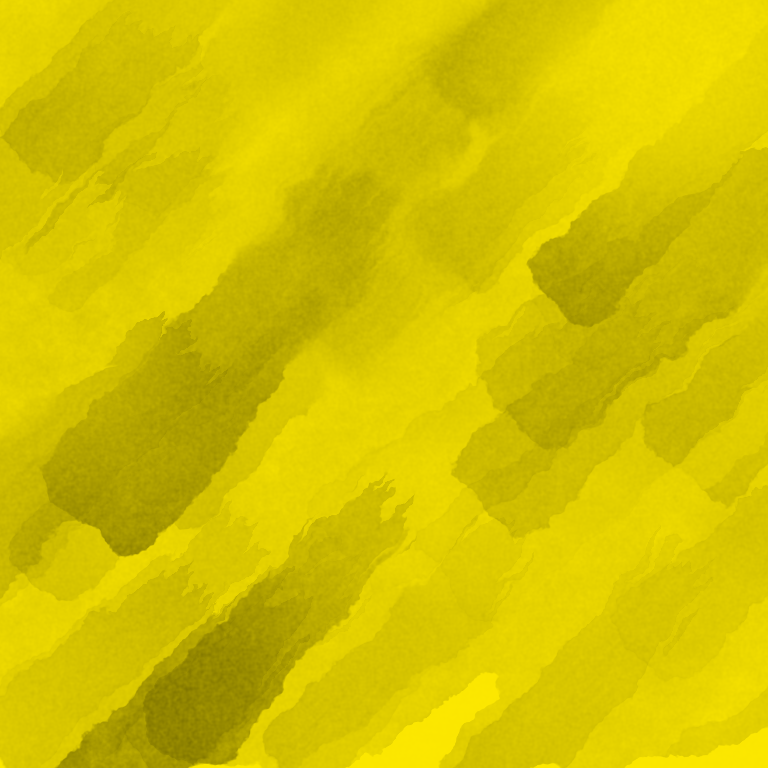
Give the GLSL for this texture, as a Shadertoy shader.

```glsl
vec2 hash2(vec2 p) {
    vec3 a = fract(vec3(p.xyx) * vec3(0.1031, 0.1030, 0.0973));
    a += dot(a, a.yzx + 33.33);
    return fract((a.xx + a.yz) * a.zy);
}

float gradientNoise(vec2 p) {
    vec2 i = floor(p), f = fract(p);
    vec2 u = f * f * f * (f * (f * 6.0 - 15.0) + 10.0);
    vec2 o = vec2(0.0, 1.0);
    float a = dot(hash2(i) * 2.0 - 1.0, f);
    float b = dot(hash2(i + o.yx) * 2.0 - 1.0, f - o.yx);
    float c = dot(hash2(i + o.xy) * 2.0 - 1.0, f - o.xy);
    float d = dot(hash2(i + o.yy) * 2.0 - 1.0, f - o.yy);
    return 1.4 * mix(mix(a, b, u.x), mix(c, d, u.x), u.y);
}

float fbm(vec2 p) {
    float sum = 0.0, gain = 0.6;
    for (int i = 0; i < 5; i++) {
        sum += gain * gradientNoise(p);
        p = mat2(1.6, 1.2, -1.2, 1.6) * p + 7.3;
        gain *= 0.6;
    }
    return sum;
}

vec2 rotate(vec2 p, float angle) {
    float c = cos(angle), s = sin(angle);
    return vec2(c * p.x + s * p.y, c * p.y - s * p.x);
}

float roundedBox(vec2 p, vec2 halfSize, float radius) {
    vec2 q = abs(p) - halfSize + radius;
    return length(max(q, 0.0)) + min(max(q.x, q.y), 0.0) - radius;
}

void mainImage(out vec4 fragColor, in vec2 fragCoord) {
    vec2 p = fragCoord / iResolution.y;
    float pixel = 1.0 / iResolution.y;
    float cloud = fbm(p * 4.0 + 3.0);
    float mottle = fbm(p * 32.0 + 11.0);
    float grain = gradientNoise(p * 120.0) + gradientNoise(p * 220.0 + 5.0);

    // Ragged outline shared by all strokes
    vec2 ragged = p + 0.022 * vec2(fbm(p * 14.0), fbm(p * 14.0 + 40.0));
    float wetness = smoothstep(0.0, 0.4, gradientNoise(p * 3.2 + 8.0) + 0.5 * (p.y - 0.5));

    // Base wash
    float tone = 0.908 + 0.09 * cloud;

    // Diagonal brush strokes, scattered over a jittered grid from top to bottom
    for (int i = 0; i < 42; i++) {
        float id = float(i);
        vec2 cell = vec2(mod(id, 6.0), floor(id / 6.0));
        vec2 jitter = hash2(cell + 17.0);
        vec2 shape = hash2(cell + 53.0);
        float rank = fract(id * 0.618 + 0.1);
        float pale = step(rank, 0.24);
        float dark = step(0.82, rank);

        vec2 center = vec2(cell.x + jitter.x, 7.0 - cell.y - jitter.y) / vec2(5.5, 6.8) - vec2(0.05, 0.0);
        vec2 q = rotate(ragged - center, 0.64 + 0.22 * shape.x);
        float len = mix(0.15, 0.3, shape.y);
        float wide = mix(mix(0.045, 0.08, jitter.x), mix(0.02, 0.045, shape.x), pale);
        float along = q.x / len;

        // Dry bristles break up the upper end
        float bristles = gradientNoise(vec2(q.x * 8.0, q.y * 90.0) + id * 9.0);
        float d = roundedBox(q, vec2(len, wide * (1.0 - 0.2 * along)), wide * 0.6);
        d += 0.05 * bristles * smoothstep(0.1, 1.0, along);

        float soft = pixel + 0.0008 + 0.04 * wetness * mix(0.3, 1.0, jitter.y);
        float mask = smoothstep(soft, -soft, d);
        float pooled = mix(1.0, 0.3, smoothstep(-1.0, 1.0, along * (shape.x > 0.5 ? 1.0 : -1.0)));
        pooled *= 1.0 + 0.7 * cloud + 0.5 * mottle + 0.15 * bristles;
        float pigment = mix(0.05, 0.11, shape.x) + 0.2 * dark;
        pigment *= smoothstep(0.5, 0.82, tone);
        float rim = 0.022 * exp(-abs(d + 0.001) / 0.0018) * (1.0 - wetness) * (1.0 - pale);

        tone *= 1.0 - (1.0 - pale) * mask * pigment * pooled - rim * mask;
        tone = mix(tone, 0.9, pale * mask * 0.6);
    }

    // Pale blooms
    vec2 bloom = p - vec2(0.87, 0.92);
    tone = mix(tone, 0.95, 0.85 * exp(-14.0 * dot(bloom, bloom)));
    bloom = p - vec2(0.1, 0.54);
    tone = mix(tone, 0.89 + 0.06 * mottle, 0.55 * exp(-25.0 * dot(bloom, bloom)));

    // Bare paper along the lower edge
    vec2 slant = rotate(ragged, 0.75);
    float edge = ragged.y - 0.005 - 0.16 * gradientNoise(slant * vec2(4.0, 10.0) + 2.0);
    float paper = smoothstep(pixel + 0.001, -pixel - 0.001, edge);
    tone = mix(tone, 0.985, paper);

    // Granulated pigment, heavier in the dark areas
    float granules = 0.8 * grain + 0.9 * mottle;
    tone += (0.021 + 0.13 * max(0.88 - tone, 0.0)) * granules * (1.0 - 0.8 * paper);
    tone = clamp(tone, 0.48, 1.0);

    fragColor = vec4(tone * vec3(1.0, 0.918, 0.0), 1.0);
}
```
